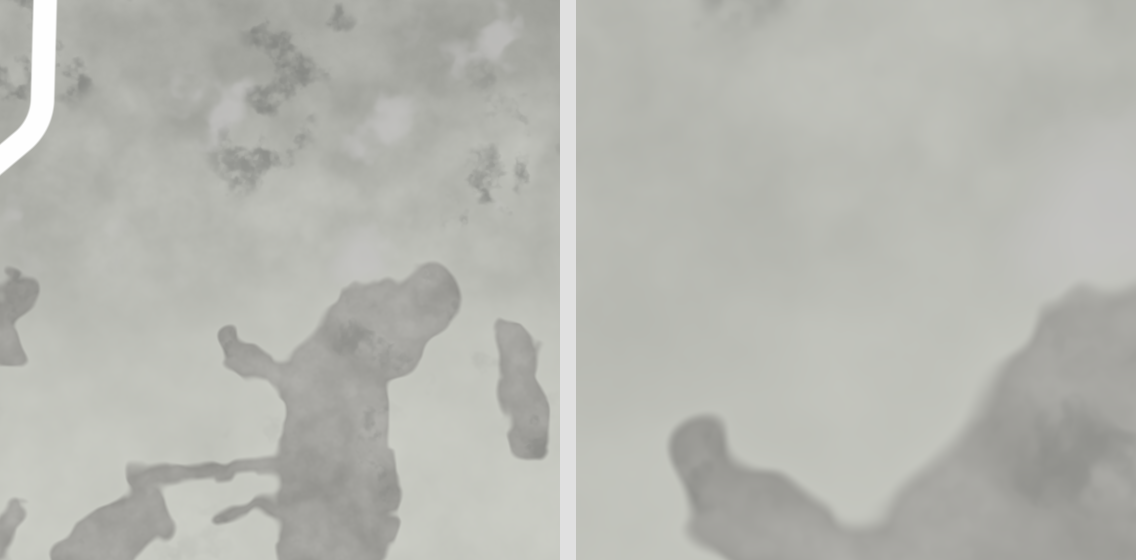
Left, the full canvas; right, a detail of the centre.
Give the GLSL for this texture, as a three.js fragment shader.

```glsl
varying vec2 vUv;

const vec3 SHADE = vec3(0.590, 0.592, 0.572);
const vec3 PLASTER = vec3(0.785, 0.792, 0.762);
const vec3 BARE = vec3(0.640, 0.638, 0.620);
const vec3 CHALK = vec3(0.775, 0.770, 0.770);
const vec3 STAIN = vec3(0.500, 0.505, 0.490);
const vec3 PAINT = vec3(0.995);
const float MOTTLE = 0.19;        // brightness swing of the cloudy mottling
const float EDGE_WARP = 0.042;    // raggedness of the bare patches
const float PATCH_SOFT = 0.006;
const float BAND_SOFT = 0.0025;
const float BAND_HALF = 0.0210;
const float BEND_RADIUS = 0.100;
const float BEND_ANGLE = 0.87;
const vec2 BEND_CENTRE = vec2(-0.024, 0.825);

vec2 hash2(vec2 p) {
  vec2 q = vec2(dot(p, vec2(127.1, 311.7)), dot(p, vec2(269.5, 183.3)));
  return fract(sin(q) * 43758.55);
}

// Smooth cellular noise: random values blended around jittered points
vec2 blobs(vec2 p) {
  vec2 cell = floor(p);
  vec2 total = vec2(0.0);
  float weights = 0.0;
  for (int y = -1; y <= 1; y++) {
    for (int x = -1; x <= 1; x++) {
      vec2 id = cell + vec2(float(x), float(y));
      vec2 offset = id + 0.15 + 0.7 * hash2(id) - p;
      float w = exp(-5.0 * dot(offset, offset));
      total += w * hash2(id + 57.0);
      weights += w;
    }
  }
  return total / weights;
}

vec2 layeredBlobs(vec2 p) {
  vec2 total = vec2(0.0);
  float gain = 0.5;
  for (int i = 0; i < 4; i++) {
    total += gain * blobs(p);
    p = mat2(1.6, 1.2, -1.2, 1.6) * p + 11.3;
    gain *= 0.55;
  }
  return total / 1.01;
}

float capsule(vec2 p, vec2 a, vec2 b, float radius) {
  vec2 ab = b - a;
  float t = clamp(dot(p - a, ab) / dot(ab, ab), 0.0, 1.0);
  return length(p - a - t * ab) - radius;
}

float blend(float a, float b) {
  float h = max(0.03 - abs(a - b), 0.0) / 0.03;
  return min(a, b) - 0.0075 * h * h;
}

// Bare patches: a branching body, its arms, and smaller islands
float patchDistance(vec2 p) {
  float d = capsule(p, vec2(0.595, 0.07), vec2(0.600, 0.29), 0.103);
  d = blend(d, capsule(p, vec2(0.62, 0.34), vec2(0.755, 0.465), 0.062));
  d = blend(d, capsule(p, vec2(0.63, 0.46), vec2(0.62, 0.38), 0.030));
  d = blend(d, capsule(p, vec2(0.41, 0.37), vec2(0.50, 0.33), 0.025));
  d = blend(d, capsule(p, vec2(0.24, 0.145), vec2(0.49, 0.165), 0.012));
  d = blend(d, capsule(p, vec2(0.39, 0.085), vec2(0.50, 0.105), 0.010));
  d = blend(d, capsule(p, vec2(0.14, -0.02), vec2(0.255, 0.075), 0.058));
  d = min(d, capsule(p, vec2(0.930, 0.38), vec2(0.945, 0.215), 0.037));
  d = min(d, capsule(p, vec2(0.02, 0.475), vec2(0.005, 0.375), 0.034));
  return min(d, capsule(p, vec2(0.0, 0.02), vec2(0.02, 0.07), 0.018));
}

// White band: straight run, round bend, straight exit
float bandDistance(vec2 p) {
  vec2 q = p - BEND_CENTRE;
  float a = clamp(atan(q.y, q.x), -BEND_ANGLE, 0.0);
  float bend = length(q - BEND_RADIUS * vec2(cos(a), sin(a))) - BAND_HALF;
  vec2 start = BEND_CENTRE + vec2(BEND_RADIUS, 0.0);
  vec2 leave = BEND_CENTRE
    + BEND_RADIUS * vec2(cos(BEND_ANGLE), -sin(BEND_ANGLE));
  float run = capsule(p, start, vec2(0.082, 1.05), BAND_HALF);
  float tail = capsule(p, leave, leave - vec2(0.092, 0.077), BAND_HALF);
  return min(bend, min(run, tail));
}

void main() {
  vec2 p = vUv;
  vec2 cloud = layeredBlobs(p * 7.0 + 3.0);
  vec2 fine = layeredBlobs(p * 19.0 + 40.0);
  float upper = smoothstep(0.38, 0.68, p.y);

  // Weathered ground, paler toward the bottom
  float light = 1.0 - smoothstep(0.05, 1.0, p.y - 0.08 * p.x);
  float tone = 0.36 + 0.60 * light;
  vec3 color = mix(SHADE, PLASTER, tone);
  float swing = MOTTLE * mix(0.35, 1.0, upper);
  color += swing * (0.65 * (cloud.x - 0.5) + 0.35 * (fine.x - 0.5));

  // Clustered dark stains and chalky flecks
  float cluster = smoothstep(0.45, 0.75, blobs(p * 5.0 + 9.0).x);
  float stain = cluster * smoothstep(0.52, 0.82, fine.y);
  color = mix(color, STAIN, 0.75 * stain * mix(0.15, 1.0, upper));
  float fleck = smoothstep(0.66, 0.84, cloud.y) * upper;
  fleck = max(fleck, 1.0 - smoothstep(0.015, 0.065, length(p - vec2(0.645, 0.535))
    + 0.06 * (fine.x - 0.5)));
  color = mix(color, CHALK, 0.65 * fleck);

  // Bare patches with ragged, slightly darkened rims
  vec2 warp = blobs(p * 13.0) - 0.5 + 0.45 * (blobs(p * 31.0) - 0.5);
  float d = patchDistance(p + EDGE_WARP * warp);
  vec3 bare = BARE + 0.13 * (fine.x - 0.5) + 0.06 * (cloud.x - 0.5);
  bare -= 0.035 * exp(-abs(d) / 0.012);
  bare = mix(bare, STAIN, 0.4 * smoothstep(0.62, 0.85, fine.y));
  color += 0.014 * exp(-max(d, 0.0) / 0.012);
  color = mix(bare, color, smoothstep(-PATCH_SOFT, PATCH_SOFT, d));

  float band = 1.0 - smoothstep(-BAND_SOFT, BAND_SOFT, bandDistance(p));
  gl_FragColor = vec4(mix(color, PAINT, band), 1.0);
}
```
